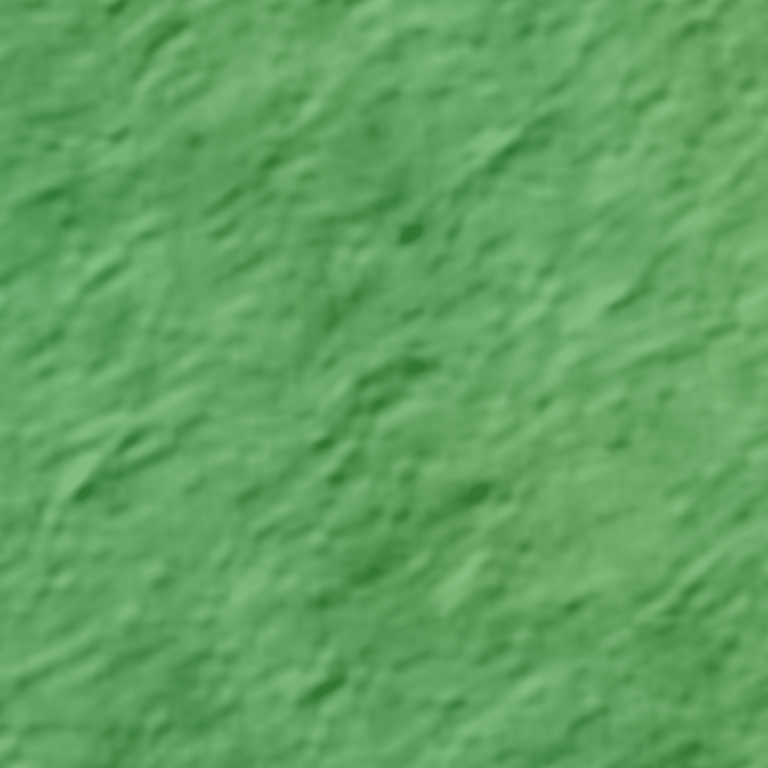
Give the GLSL for this texture, as a three.js fragment shader.

```glsl
// Green shaded relief: diagonal grain lit from the upper left.
// Stretched noise forms a height field that is embossed by differencing;
// hashed loops add tapered ridges with shadows and a few soft dark pits.
varying vec2 vUv;

const vec3 BASE_GREEN = vec3(0.383, 0.638, 0.380);
const vec3 TONE_STEP = vec3(0.046, 0.041, 0.044);   // colour change per unit of tone
const vec3 WARM_TINT = vec3(0.016, 0.0, -0.012);
const vec2 LIGHT_OFFSET = vec2(-0.008, 0.010);
const float GRAIN_ANGLE = 0.74;
const float RELIEF = 1.12;
const float SHADOW_SKEW = 0.06;
const float RIDGE_WIDTH = 0.010;
const float PIT_RADIUS = 0.014;
const int RIDGE_COUNT = 11;
const int PIT_COUNT = 8;

float hash(vec2 p) {
  vec3 q = fract(vec3(p.xyx) * 0.1031);
  q += dot(q, q.yzx + 33.33);
  return fract((q.x + q.y) * q.z);
}

// Value noise centred on zero
float noise(vec2 p) {
  vec2 cell = floor(p);
  vec2 f = fract(p);
  f = f * f * f * (f * (f * 6.0 - 15.0) + 10.0);
  float low = mix(hash(cell), hash(cell + vec2(1.0, 0.0)), f.x);
  float high = mix(hash(cell + vec2(0.0, 1.0)), hash(cell + vec2(1.0)), f.x);
  return mix(low, high, f.y) - 0.5;
}

// Coordinates along (x) and across (y) a direction
vec2 alongAcross(vec2 p, float angle) {
  vec2 dir = vec2(cos(angle), sin(angle));
  return vec2(dot(p, dir), dot(p, vec2(-dir.y, dir.x)));
}

// Three octaves of grain, each turned a little further from the diagonal
float height(vec2 p) {
  p += 0.03 * vec2(noise(p * 8.0 + 51.0), noise(p * 8.0 + 87.0));
  float coarse = noise(alongAcross(p, GRAIN_ANGLE) * vec2(5.0, 10.0) + 20.0);
  float middle = noise(alongAcross(p, GRAIN_ANGLE - 0.05) * vec2(13.0, 24.0) + 60.0);
  float fine = noise(alongAcross(p, GRAIN_ANGLE - 0.25) * vec2(34.0, 52.0) + 110.0);
  return 4.0 * coarse + 3.4 * middle + 2.3 * fine;
}

// Tapered crests: bright on the lit side, patchy shadow on the other
float ridges(vec2 p) {
  float tone = 0.0;
  float wobble = 0.014 * noise(p * 11.0 + 7.0);
  float patches = smoothstep(-0.3, 0.3, noise(p * 13.0 + 31.0));
  for (int i = 0; i < RIDGE_COUNT; i++) {
    float id = float(i) + 1.0;
    float size = hash(vec2(id, 3.7));
    vec2 centre = fract(vec2(0.755, 0.570) * id + 0.12);
    float angle = GRAIN_ANGLE + 0.2 * (hash(vec2(id, 9.1)) - 0.5);
    vec2 q = alongAcross(p - centre, angle);
    q.y += wobble;
    float along = q.x / mix(0.06, 0.24, size * size);
    float taper = exp(-along * along);
    float lit = (q.y - 0.7 * RIDGE_WIDTH) / RIDGE_WIDTH;
    float shaded = (q.y + RIDGE_WIDTH) / (1.2 * RIDGE_WIDTH);
    float crest = 1.8 * exp(-lit * lit) - 2.5 * patches * exp(-shaded * shaded);
    tone += taper * crest * mix(0.7, 1.1, hash(vec2(id, 15.3)));
  }
  return tone;
}

// Small soft hollows
float pits(vec2 p) {
  float tone = 0.0;
  for (int i = 0; i < PIT_COUNT; i++) {
    float id = float(i) + 1.0;
    vec2 centre = vec2(hash(vec2(id, 41.3)), hash(vec2(id, 67.9)));
    vec2 q = alongAcross(p - centre, 0.4) / (PIT_RADIUS * vec2(1.3, 0.9));
    tone += exp(-dot(q, q)) * mix(1.0, 2.4, hash(vec2(id, 83.1)));
  }
  return tone;
}

void main() {
  vec2 p = vUv;

  // Relief from the slope facing the light
  float tone = height(p) - height(p + LIGHT_OFFSET);

  // Broad shading and faint woven grain
  tone += 1.5 * noise(p * 4.0 + 13.0) + 1.2 * noise(p * 12.0 + 71.0);
  tone += 0.6 * noise(p * vec2(42.0, 95.0)) + 0.55 * noise(p * vec2(95.0, 42.0) + 9.0);

  // Deeper shadows than highlights
  tone = (tone + ridges(p) - pits(p)) * RELIEF;
  tone = clamp(tone - SHADOW_SKEW * (tone * tone - 1.0), -4.0, 2.6);

  // Green ramp with slow warm and cool drift
  float warmth = noise(p * 3.0 + 140.0) + 0.6 * (p.x - 0.5);
  vec3 colour = BASE_GREEN + TONE_STEP * tone + WARM_TINT * warmth;
  gl_FragColor = vec4(colour, 1.0);
}
```
